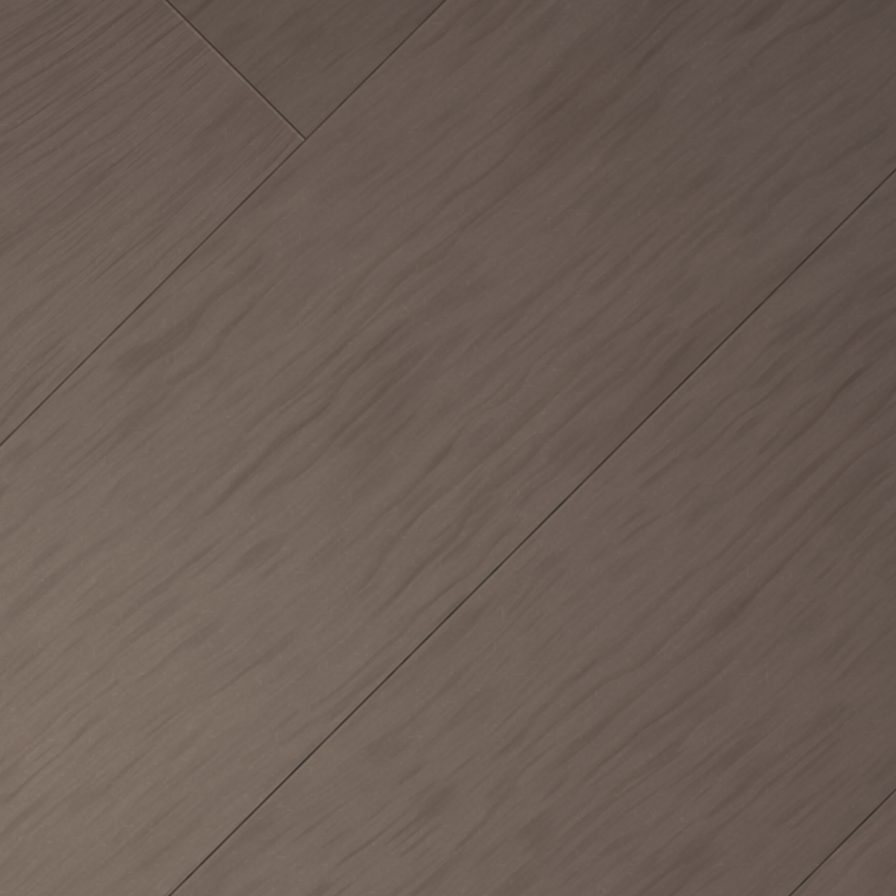
A three.js fragment shader for this texture:

```glsl
// Diagonal wide oak floor planks with fine grain, thin seams and soft light from the lower left.
varying vec2 vUv;

float hash(vec2 p) {
  vec3 q = fract(vec3(p.xyx) * 0.1031);
  q += dot(q, q.yzx + 33.33);
  return fract((q.x + q.y) * q.z);
}

float noise(vec2 p) {
  vec2 i = floor(p), f = fract(p);
  f = f * f * (3.0 - 2.0 * f);
  return mix(mix(hash(i), hash(i + vec2(1.0, 0.0)), f.x),
             mix(hash(i + vec2(0.0, 1.0)), hash(i + vec2(1.0, 1.0)), f.x), f.y);
}

float fbm(vec2 p) {
  float sum = 0.0, amp = 0.5;
  for (int i = 0; i < 4; i++) {
    sum += amp * noise(p);
    p = p * 2.03 + 17.3;
    amp *= 0.5;
  }
  return sum;
}

// Soft line of the given half width
float line(float d, float halfWidth) {
  return 1.0 - smoothstep(halfWidth - 0.0007, halfWidth + 0.0009, abs(d));
}

void main() {
  // Plank axes: across runs to the lower right, along to the upper right
  float across = vUv.x - vUv.y + 1.0;
  float along = vUv.x + vUv.y;

  // Rows of planks, each with shifted end joints
  float row = floor((across - 0.497) / 0.692);
  float side = across - 0.497 - row * 0.692;
  float seamDist = (side < 0.346 ? side : side - 0.692) * 0.7071;
  float fromJoint = along - 1.186 - 1.15 * (row + 1.0);
  float board = floor(fromJoint / 3.4);
  float jointDist = (fromJoint - 3.4 * floor(fromJoint / 3.4 + 0.5)) * 0.7071;
  vec2 seed = vec2(row * 7.3 + 40.0, board * 11.7 + 60.0);

  // Grain direction fans out on the first row and drifts slightly on the others
  float fan = row < 0.0 && board < 0.0 ? 0.9 * (0.692 - side) : 0.07;
  float grain = across - fan * along + 0.03 * noise(vec2(across * 3.0, along * 2.5) + seed);
  vec2 g = vec2(grain, along);

  // Light falls off from the lower left, turning cooler at the far corner
  float falloff = clamp(distance(vUv, vec2(0.04, 0.17)) / 1.25, 0.0, 1.0);
  vec3 color = mix(vec3(0.507, 0.447, 0.403), vec3(0.354, 0.305, 0.284), falloff);
  color *= 1.0 - 0.05 * (board + 1.0);

  // Faint broad stains and long streaks
  float stain = smoothstep(0.5, 0.8, fbm(g * vec2(8.0, 3.0) + seed));
  float streak = fbm(g * vec2(45.0, 2.5) + seed);
  color *= 1.0 - vec3(0.06, 0.07, 0.075) * stain - 0.05 * (streak - 0.47);

  // Sparse thin veins: crisp on one flank, soft on the other
  float vein = fract(grain * 21.0 + 1.3 * noise(g * vec2(5.0, 2.2) + seed)
             + 0.45 * noise(g * vec2(22.0, 13.0) + seed));
  vein = smoothstep(0.5, 0.9, vein) * (1.0 - smoothstep(0.9, 1.0, vein));
  float veinMask = smoothstep(0.48, 0.72, noise(g * vec2(9.0, 3.0) + seed + 31.0));
  color *= 1.0 - vec3(0.06, 0.075, 0.085) * vein * veinMask;

  // Dense thin grain lines, broken into short strokes
  float wobble = 0.9 * noise(g * vec2(28.0, 16.0) + seed);
  float pores = smoothstep(0.5, 0.9, noise(vec2(grain * 115.0 + wobble, along * 13.0) + seed));
  float fibres = noise(vec2(grain * 210.0 + wobble, along * 24.0) + seed);
  float strength = 0.5 + noise(g * vec2(12.0, 4.0) + seed + 11.0);
  color *= 1.0 - vec3(0.052, 0.056, 0.06) * pores * strength - 0.045 * (fibres - 0.5);

  // Matte speckle with a few pale specks
  float speckle = noise(vUv * 310.0);
  float specks = smoothstep(0.8, 1.0, noise(vUv * 230.0 + 70.0));
  color *= 1.0 + 0.036 * (speckle - 0.5) + 0.045 * specks;

  // Bevel highlights beside the seams
  color *= 1.0 + 0.04 * line(seamDist - 0.003, 0.0012);
  color *= 1.0 + 0.12 * line(jointDist + 0.003, 0.0011);

  // Dark seams with uneven depth, the first one browner and shallower
  float depth = (row < 0.0 || (row < 1.0 && side < 0.346)) ? 0.62 : 0.8;
  depth *= 0.75 + 0.35 * noise(vec2(along * 60.0, 9.0));
  float seam = max(line(seamDist, 0.0011) * depth, line(jointDist, 0.001) * 0.65);
  color = mix(color, vec3(0.2, 0.185, 0.16), seam);

  gl_FragColor = vec4(color, 1.0);
}
```
